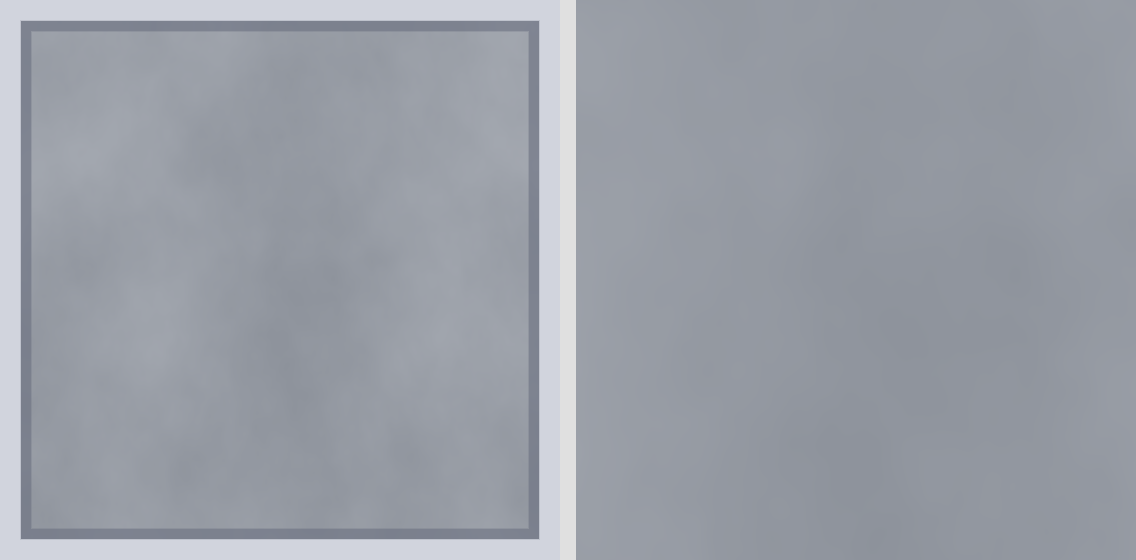
Left: the whole. Right: its middle third, enlarged.
Give the GLSL for this texture, as a WebGL 1 fragment shader.

```glsl
precision highp float;

uniform vec2 u_resolution;

#define MARGIN 0.0371
#define FRAME_WIDTH 0.0190
#define CLOUD_SCALE 4.5
#define VERTICAL_STRETCH 0.72
#define MIRROR_AXIS 0.547
#define MOTTLE_CONTRAST 0.15
#define FRAME_CONTRAST 0.06
#define MARGIN_COLOR vec3(0.820, 0.832, 0.868)
#define FRAME_COLOR vec3(0.490, 0.510, 0.562)
#define PANEL_COLOR vec3(0.603, 0.622, 0.655)

float hash(vec2 p) {
  return fract(sin(dot(p, vec2(127.1, 311.7))) * 43758.5453);
}

float valueNoise(vec2 p) {
  vec2 cell = floor(p);
  vec2 f = fract(p);
  f = f * f * (3.0 - 2.0 * f);
  float bottom = mix(hash(cell), hash(cell + vec2(1.0, 0.0)), f.x);
  float top = mix(hash(cell + vec2(0.0, 1.0)), hash(cell + vec2(1.0, 1.0)), f.x);
  return mix(bottom, top, f.y);
}

// Layered noise, turned a little at each octave to hide the lattice
float clouds(vec2 p) {
  mat2 turn = mat2(0.96, 0.28, -0.28, 0.96);
  float sum = 0.0;
  float total = 0.0;
  float amplitude = 1.0;
  for (int i = 0; i < 5; i++) {
    sum += amplitude * valueNoise(p);
    total += amplitude;
    amplitude *= 0.56;
    p = turn * p * 2.03 + 17.3;
  }
  return sum / total;
}

// Stained stone: loosely mirrored drifts blended with free ones
float mottle(vec2 uv) {
  vec2 stretch = CLOUD_SCALE * vec2(1.0, VERTICAL_STRETCH);
  float side = uv.x - MIRROR_AXIS;
  vec2 mirrored = vec2(sqrt(side * side + 0.0004), uv.y);
  float paired = clouds(mirrored * stretch + 3.7);
  float loose = clouds(uv * stretch * 1.6 + 41.2);
  return mix(paired, loose, 0.4) - 0.5;
}

// Coverage of a centred square inset from the canvas edge
float insetSquare(vec2 uv, float inset, float blur) {
  vec2 d = abs(uv - 0.5) - (0.5 - inset);
  return 1.0 - smoothstep(-blur, blur, max(d.x, d.y));
}

void main() {
  vec2 uv = gl_FragCoord.xy / u_resolution;
  float blur = 0.7 / min(u_resolution.x, u_resolution.y);

  float tone = mottle(uv);
  vec3 tint = vec3(1.0, 0.98, 0.94);
  vec3 frame = FRAME_COLOR + tint * tone * FRAME_CONTRAST;
  vec3 panel = PANEL_COLOR + tint * tone * MOTTLE_CONTRAST;

  // Flat margin, then frame, then panel
  vec3 color = mix(MARGIN_COLOR, frame, insetSquare(uv, MARGIN, blur));
  color = mix(color, panel, insetSquare(uv, MARGIN + FRAME_WIDTH, blur));
  gl_FragColor = vec4(color, 1.0);
}
```
